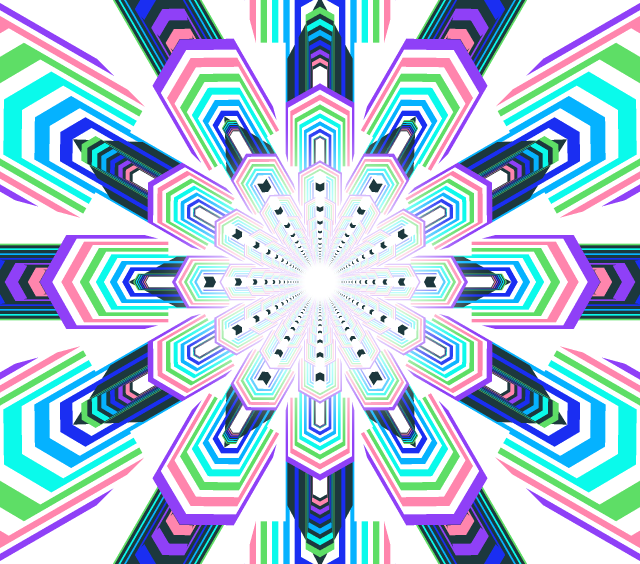
A WebGL 1 fragment shader for this pattern:

```glsl
precision highp float;
// Twelve spokes of nested, pointed petals receding into a white centre.
// The plane is folded into 30 degree sectors; inverse distance gives depth,
// which repeats as rings, and each ring is cut into coloured chevron bands.

uniform vec2 u_resolution;

const float SECTOR = 0.5235988;     // angle of one spoke
const float DEPTH = 1.113;          // radius at which depth is one ring
const float PHASE_EVEN = 0.12;      // depth of the first tip, even spokes
const float PHASE_ODD = 0.58;       // the same for odd spokes
const float TIP_SLOPE = 0.565;      // how pointed the petals are
const float STRIP_SLOPE = 1.9;      // how pointed the dark strips are
const float PETAL_WIDTH = 0.19;     // half width against tip radius
const float WIDTH_BIAS = 0.15;      // keeps the nearest petals narrower
const float DARK_START = 0.56;      // ring level where the dark bands begin
const float STRIP_START = 0.52;     // ring level where the dark strips begin
const float BANDS = 6.0;
const float BAND_FILL = 0.56;       // coloured share of one band
const float LINE_FILL = 0.36;       // coloured share along dark sides
const float CENTRE_STRENGTH = 0.26; // colour left in the far rings
const int SAMPLES = 3;              // antialiasing grid per axis

const vec3 WHITE = vec3(1.0);
const vec3 DARK = vec3(0.11, 0.22, 0.24);
const vec3 PURPLE = vec3(0.56, 0.25, 0.97);
const vec3 PINK = vec3(1.0, 0.52, 0.68);
const vec3 GREEN = vec3(0.37, 0.87, 0.40);
const vec3 CYAN = vec3(0.04, 0.98, 0.92);
const vec3 SKY = vec3(0.02, 0.70, 1.0);
const vec3 BLUE = vec3(0.10, 0.18, 0.95);

// Band colours, counted from the petal rim inwards.
vec3 rimColour(float band) {
  if (band < 1.0) return PURPLE;
  if (band < 2.0) return PINK;
  if (band < 3.0) return GREEN;
  if (band < 4.0) return CYAN;
  if (band < 5.0) return SKY;
  return BLUE;
}

// The dark inner bands run from green back to pink.
vec3 innerColour(float band) {
  return band < 4.0 ? rimColour(band + 2.0) : rimColour(floor(band) - 4.0);
}

float petalHalfWidth(float tipDepth) {
  return PETAL_WIDTH * DEPTH / (tipDepth + WIDTH_BIAS);
}

vec3 petals(vec2 p) {
  // Fold into one spoke: x runs outwards, y is the distance from its axis.
  float radius = max(length(p), 0.001);
  float angle = atan(p.y, p.x);
  float spoke = floor(angle / SECTOR + 0.5);
  float local = angle - spoke * SECTOR;
  float x = radius * cos(local);
  float y = abs(radius * sin(local));
  float phase = mix(PHASE_EVEN, PHASE_ODD, mod(spoke, 2.0));

  // The innermost petal that contains this point.
  float tipZ = DEPTH / (x + TIP_SLOPE * y);
  float sideZ = PETAL_WIDTH * DEPTH / max(y, 0.0001) - WIDTH_BIAS;
  float tip = floor(min(tipZ, sideZ) - phase) + phase;
  if (tip < 0.0) return WHITE;

  // Beyond its base a petal shows only behind the next one.
  float halfWidth = petalHalfWidth(tip);
  float nextWidth = petalHalfWidth(tip + 1.0);
  bool pastBase = DEPTH / x - tip > 0.5 + 0.4 * tip;
  if (pastBase && y > nextWidth) return WHITE;

  // Nested levels from the tip and from the side of that petal.
  float core = 0.2 * nextWidth;
  float strip = max(0.174 * halfWidth, 1.5 * core);
  float coreLevel = clamp(1.075 - 0.35 * tip, 0.6, 1.04);
  float tipLevel = tipZ - tip;
  float sideLevel = DARK_START * (halfWidth - y) / (halfWidth - strip);
  if (y < strip) {
    sideLevel = mix(coreLevel, DARK_START, (y - core) / (strip - core));
  }
  if (y < core) sideLevel = 2.0;
  float level = min(tipLevel, sideLevel);

  // White channel with notched beads along the axis of the far petals.
  float solid = smoothstep(0.05, 0.1, radius);
  if (tip > 1.9 && y < 0.29 * halfWidth && tipLevel > 1.3 - 0.4 * tip) {
    float bead = DEPTH / max(x - 0.5 * y, 0.001) - tip;
    bool inBead = bead > 0.64 && bead < 0.9 && y < 0.2 * halfWidth;
    return inBead ? mix(WHITE, DARK, solid) : WHITE;
  }

  vec3 colour = WHITE;
  if (level < DARK_START) {
    // Bright rim bands, with a dark strip behind the next petal.
    float band = level / DARK_START * BANDS;
    float stripLevel = DEPTH / (x + STRIP_SLOPE * y) - tip;
    bool inStrip = tip < 1.3 && y < nextWidth && stripLevel > STRIP_START;
    float fill = inStrip ? LINE_FILL : BAND_FILL;
    colour = inStrip ? DARK : WHITE;
    if (fract(band) < fill) colour = rimColour(band);
    if (tip < 0.3) colour = WHITE;
  } else if (level < coreLevel) {
    // Dark inner bands, thinner along the sides.
    float band = (level - DARK_START) / (coreLevel - DARK_START) * BANDS;
    float fill = sideLevel < tipLevel ? LINE_FILL : BAND_FILL;
    colour = fract(band) < fill ? innerColour(band) : DARK;
  }

  // Far rings pale into the centre.
  float strength = mix(CENTRE_STRENGTH, 1.0, smoothstep(0.27, 0.6, radius));
  return mix(WHITE, colour, strength * solid);
}

void main() {
  vec3 sum = vec3(0.0);
  for (int i = 0; i < SAMPLES; i++) {
    for (int j = 0; j < SAMPLES; j++) {
      vec2 offset = (vec2(float(i), float(j)) + 0.5) / float(SAMPLES) - 0.5;
      vec2 point = gl_FragCoord.xy + offset;
      sum += petals((2.0 * point - u_resolution) / u_resolution.y);
    }
  }
  gl_FragColor = vec4(sum / float(SAMPLES * SAMPLES), 1.0);
}
```
